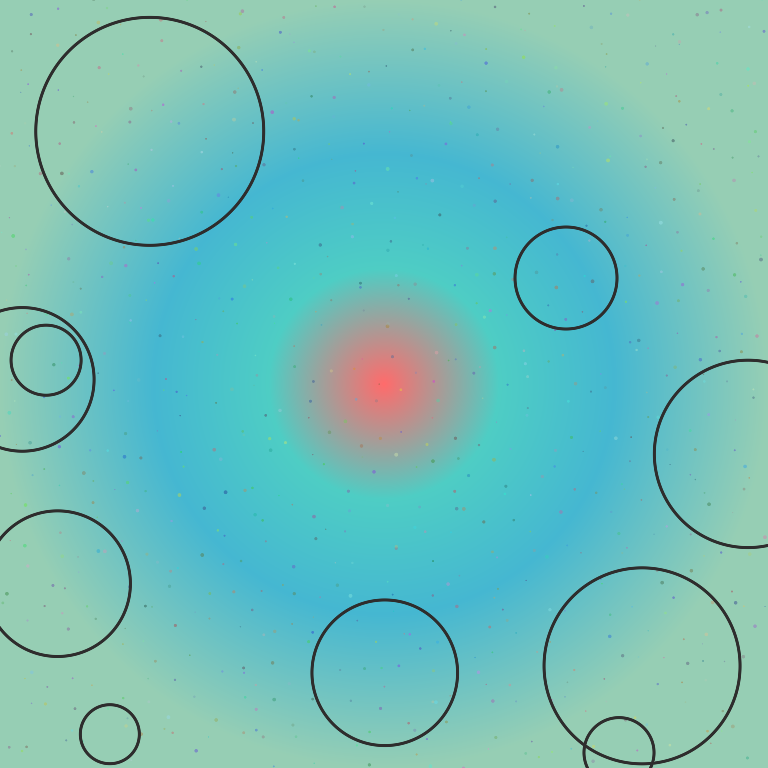
Give the GLSL for this background, as a WebGL 1 fragment shader.

```glsl
precision highp float;
// Glowing radial gradient with thin dark rings and faint coloured specks.

uniform vec2 u_resolution;

#define TEAL_RADIUS 0.150
#define BLUE_RADIUS 0.300
#define GREEN_RADIUS 0.500
#define RING_WIDTH 0.0040
#define SPECK_CELLS 20.0
#define SPECK_MIN 0.0008
#define SPECK_MAX 0.0025
#define SPECK_ALPHA 0.32

const vec3 CORAL = vec3(1.000, 0.420, 0.420);
const vec3 TEAL  = vec3(0.306, 0.804, 0.769);
const vec3 BLUE  = vec3(0.271, 0.718, 0.820);
const vec3 GREEN = vec3(0.588, 0.808, 0.706);
const vec3 INK   = vec3(0.180, 0.175, 0.175);

vec3 hash3(vec2 cell) {
  vec3 p = fract(cell.xyx * vec3(0.1031, 0.1030, 0.0973));
  p += dot(p, p.yxz + 33.33);
  return fract((p.xxy + p.yzz) * p.zyx);
}

// Four colours blended linearly by distance from the middle.
vec3 radialGlow(float r) {
  vec3 color = mix(CORAL, TEAL, clamp(r / TEAL_RADIUS, 0.0, 1.0));
  color = mix(color, BLUE, clamp((r - TEAL_RADIUS) / (BLUE_RADIUS - TEAL_RADIUS), 0.0, 1.0));
  return mix(color, GREEN, clamp((r - BLUE_RADIUS) / (GREEN_RADIUS - BLUE_RADIUS), 0.0, 1.0));
}

// One jittered dot per cell, kept clear of the cell border.
vec4 speckLayer(vec2 uv, float layer, float pixel) {
  vec2 grid = uv * SPECK_CELLS + layer * vec2(0.47, 0.61);
  vec2 cell = floor(grid) + 71.0 * layer + 9.0;
  vec3 place = hash3(cell);
  vec3 tint = hash3(cell + 157.0);
  vec2 center = mix(vec2(0.08), vec2(0.92), place.xy);
  float dist = length(fract(grid) - center) / SPECK_CELLS;
  float radius = mix(SPECK_MIN, SPECK_MAX, place.z);
  float cover = 1.0 - smoothstep(radius - 0.5 * pixel, radius + 0.5 * pixel, dist);
  return vec4(tint, cover * SPECK_ALPHA);
}

float ring(vec2 uv, vec2 center, float radius) {
  return abs(length(uv - center) - radius);
}

// Distance to the nearest ring outline.
float ringField(vec2 uv) {
  float d = ring(uv, vec2(0.195, 0.829), 0.1484);
  d = min(d, ring(uv, vec2(0.737, 0.638), 0.0664));
  d = min(d, ring(uv, vec2(0.029, 0.506), 0.0935));
  d = min(d, ring(uv, vec2(0.060, 0.531), 0.0456));
  d = min(d, ring(uv, vec2(0.974, 0.409), 0.1220));
  d = min(d, ring(uv, vec2(0.075, 0.240), 0.0948));
  d = min(d, ring(uv, vec2(0.501, 0.124), 0.0948));
  d = min(d, ring(uv, vec2(0.836, 0.133), 0.1276));
  d = min(d, ring(uv, vec2(0.806, 0.020), 0.0456));
  return min(d, ring(uv, vec2(0.143, 0.044), 0.0384));
}

void main() {
  float pixel = 1.0 / min(u_resolution.x, u_resolution.y);
  vec2 uv = (gl_FragCoord.xy - 0.5 * u_resolution) * pixel + 0.5;

  vec3 color = radialGlow(length(uv - 0.5));

  // Specks
  for (int i = 0; i < 2; i++) {
    vec4 speck = speckLayer(uv, float(i), pixel);
    color = mix(color, speck.rgb, speck.a);
  }

  // Rings
  float edge = ringField(uv) - 0.5 * RING_WIDTH;
  color = mix(color, INK, 1.0 - smoothstep(-0.5 * pixel, 0.5 * pixel, edge));

  gl_FragColor = vec4(color, 1.0);
}
```
